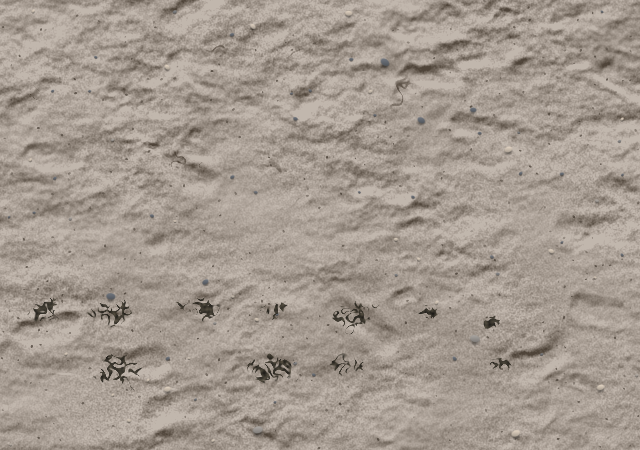
Write a WebGL 1 fragment shader that draws this texture.

```glsl
precision highp float;
// Trodden beach sand with worn footprints, pebbles and scraps of seaweed.
// A height field of noise and scattered dents is lit from the top by its slope;
// fine grain, stones, specks and a weed line are then laid over it.

uniform vec2 u_resolution;

const vec3 SAND_DARK = vec3(0.31, 0.268, 0.225);
const vec3 SAND_LIGHT = vec3(0.71, 0.668, 0.63);
const vec3 WEED = vec3(0.19, 0.175, 0.14);
const vec3 STONE_BLUE = vec3(0.38, 0.40, 0.43);
const vec3 STONE_PALE = vec3(0.78, 0.73, 0.67);
const vec2 LIGHT_DIR = vec2(-0.29, 0.957);
const float BASE_TONE = 0.875;
const float RELIEF = 1.4;       // strength of slope shading
const float GRAIN = 0.40;       // contrast of sand grains
const float BROAD = 0.20;       // contrast of wide damp and dry patches
const float PRINT_DEPTH = 0.0072;
const float WEED_LINE = 0.25;   // height of the strand line
const float WEED_SPREAD = 0.09;

vec3 hash3(vec2 p) {
  vec3 a = fract(p.xyx * vec3(0.1031, 0.1030, 0.0973));
  a += dot(a, a.yzx + 33.33);
  return fract((a.xxy + a.yzz) * a.zyx);
}

float corner(vec2 cell, vec2 offset) {
  return dot(hash3(cell + 57.0).xy * 2.0 - 1.0, offset);
}

// Gradient noise, roughly -0.7 to 0.7
float noise(vec2 p) {
  vec2 i = floor(p), f = p - i;
  vec2 u = f * f * f * (f * (f * 6.0 - 15.0) + 10.0);
  vec2 x = vec2(1.0, 0.0), y = vec2(0.0, 1.0);
  return mix(mix(corner(i, f), corner(i + x, f - x), u.x),
             mix(corner(i + y, f - y), corner(i + 1.0, f - 1.0), u.x), u.y);
}

vec2 rotate(vec2 p, float angle) {
  float c = cos(angle), s = sin(angle);
  return vec2(c * p.x + s * p.y, c * p.y - s * p.x);
}

float strandBand(float y) {
  float d = (y - WEED_LINE) / WEED_SPREAD;
  return exp(-d * d);
}

// Scattered sole-shaped hollows with a raised rim; size is half length and half width
float dents(vec2 p, vec2 cell, vec2 size, float chance, float seed) {
  vec2 home = floor(p / cell);
  float sum = 0.0;
  for (int j = -1; j <= 1; j++) {
    for (int i = -1; i <= 1; i++) {
      vec2 id = home + vec2(float(i), float(j));
      vec3 r = hash3(id + seed), s = hash3(id + seed + 31.7);
      vec2 q = rotate(p - (id + 0.1 + 0.8 * r.xy) * cell, (s.x - 0.5) * 1.3);
      vec2 k = size * (0.7 + 0.4 * s.y);
      float waist = (q.x + 0.15 * k.x) / (0.35 * k.x);
      q.y /= 1.0 - 0.2 * exp(-waist * waist);
      q.x -= clamp(q.x, k.y - k.x, k.x - k.y);
      float d = (length(q) - k.y) / k.y;
      float profile = smoothstep(-0.75, 0.05, d) - 1.0 + 0.25 * exp(-12.0 * (d - 0.2) * (d - 0.2));
      sum += profile * step(r.z, chance) * (0.4 + 0.6 * s.z);
    }
  }
  return sum;
}

float height(vec2 p) {
  vec2 warp = 0.020 * vec2(noise(p * 13.0), noise(p * 13.0 + 40.0))
            + 0.007 * vec2(noise(p * 37.0), noise(p * 37.0 + 40.0));
  vec2 w = p + warp;
  float rugged = max(0.35, 0.8 + 0.5 * smoothstep(0.4, 0.85, p.y) + 1.1 * noise(p * 4.5 + 9.0));
  float lumps = 0.0090 * noise(w * vec2(6.0, 9.0)) + 0.0062 * noise(w * vec2(13.0, 20.0) + 5.0)
              + 0.0029 * noise(w * vec2(29.0, 40.0)) + 0.0014 * noise(p * 74.0);
  float worn = smoothstep(-0.45, 0.05, noise(p * 7.0 + 21.0));
  float prints = dents(w, vec2(0.25, 0.17), vec2(0.090, 0.039), 0.8, 3.0);
  float pits = dents(w, vec2(0.12, 0.09), vec2(0.034, 0.021), 0.12 + 0.4 * p.y, 71.0);
  return lumps * rugged + PRINT_DEPTH * worn * (prints + 0.5 * pits);
}

// Lays one stone per chosen cell over the colour, with a small shadow below
vec3 addStones(vec3 col, vec2 p, float cell, float radius, float chance, float seed) {
  vec2 id = floor(p / cell);
  vec3 r = hash3(id + seed), s = hash3(id + seed + 13.3);
  vec2 q = p - (id + 0.25 + 0.5 * r.xy) * cell;
  float size = radius * (0.55 + 0.45 * s.x), px = 1.0 / u_resolution.y;
  vec2 e = rotate(q, s.y * 1.6 - 0.8) * vec2(0.85, 1.25);
  float present = step(r.z, chance);
  float shade = 1.0 - smoothstep(0.5, 1.5, length(q + vec2(0.0, 0.5 * size)) / size);
  col *= 1.0 - 0.35 * shade * present;
  vec3 stone = mix(STONE_BLUE, STONE_PALE, smoothstep(0.45, 0.8, s.z)) * (1.0 + 0.18 * q.y / size);
  return mix(col, stone, present * (1.0 - smoothstep(-px, px, length(e) - size)));
}

// Coverage of ragged weed clumps along the strand line
float weed(vec2 p) {
  vec2 cell = vec2(0.17, 0.12), id = floor(p / cell);
  vec3 r = hash3(id + 91.0), s = hash3(id + 17.0);
  vec2 q = rotate(p - (id + 0.35 + 0.3 * r.xy) * cell, s.x - 0.5);
  float mask = 1.0 - length(q / (mix(0.02, 0.06, s.y) * vec2(1.0, 0.6))) + 1.1 * noise(p * 34.0);
  vec2 curl = 0.012 * vec2(noise(p * 45.0), noise(p * 45.0 + 30.0));
  float strand = abs(noise((p + curl) * 62.0));
  float cover = 1.0 - smoothstep(-0.05, 0.05, strand - 0.24 * mask);
  return cover * smoothstep(0.0, 0.25, mask) * step(r.z, 0.8 * strandBand((id.y + 0.5) * cell.y));
}

// Tiny dark crumbs, thicker near the strand line
float specks(vec2 p) {
  vec2 g = p / 0.016, id = floor(g);
  vec3 r = hash3(id + 203.0), s = hash3(id + 151.0);
  vec2 q = rotate(g - id - 0.25 - 0.5 * r.xy, s.x * 3.14) * vec2(0.85, 1.2);
  float chance = 0.07 + 0.5 * strandBand(p.y) * smoothstep(-0.1, 0.35, noise(p * 7.0));
  return step(r.z, chance) * (1.0 - smoothstep(0.02, 0.17, length(q) - 0.09 * s.y)) * (0.25 + 0.75 * s.z);
}

void main() {
  vec2 p = gl_FragCoord.xy / u_resolution.y;

  // Slope shading, with sunlit sides gentler than shaded ones
  float stepSize = 0.003;
  float slope = (height(p) - height(p + LIGHT_DIR * stepSize)) / stepSize;
  float tone = BASE_TONE + RELIEF * (min(slope, 0.0) + 0.6 * max(slope, 0.0));
  tone += BROAD * (noise(p * 2.6 + 4.0) + 0.5 * noise(p * 6.0 + 14.0));

  // Grain, coarser in patches, and hairline cracks
  vec2 g = rotate(p, 0.6);
  float coarse = 0.8 + 0.7 * noise(p * 5.0 + 33.0);
  tone += GRAIN * coarse * (noise(g * 230.0) + 0.5 * noise(g * 120.0 + 8.0));
  float crack = abs(noise(p * 9.0 + 0.5 * noise(p * 35.0)));
  float cracked = smoothstep(0.28, 0.36, noise(p * 7.0 + 63.0)) * smoothstep(0.4, 0.7, p.y);
  tone -= 0.5 * cracked * (1.0 - smoothstep(0.008, 0.03, crack));
  vec3 col = mix(SAND_DARK, SAND_LIGHT, clamp(tone, 0.0, 1.12));

  // Scattered debris
  col = mix(col, SAND_DARK * 0.85, 0.75 * specks(p));
  col = addStones(col, p, 0.045, 0.0042, 0.08, 5.0);
  col = addStones(col, p, 0.10, 0.0095, 0.08, 47.0);
  float w = weed(p);
  col = mix(col, WEED * (1.0 + 1.2 * noise(p * 120.0)), 0.9 * w);

  gl_FragColor = vec4(col, 1.0);
}
```
